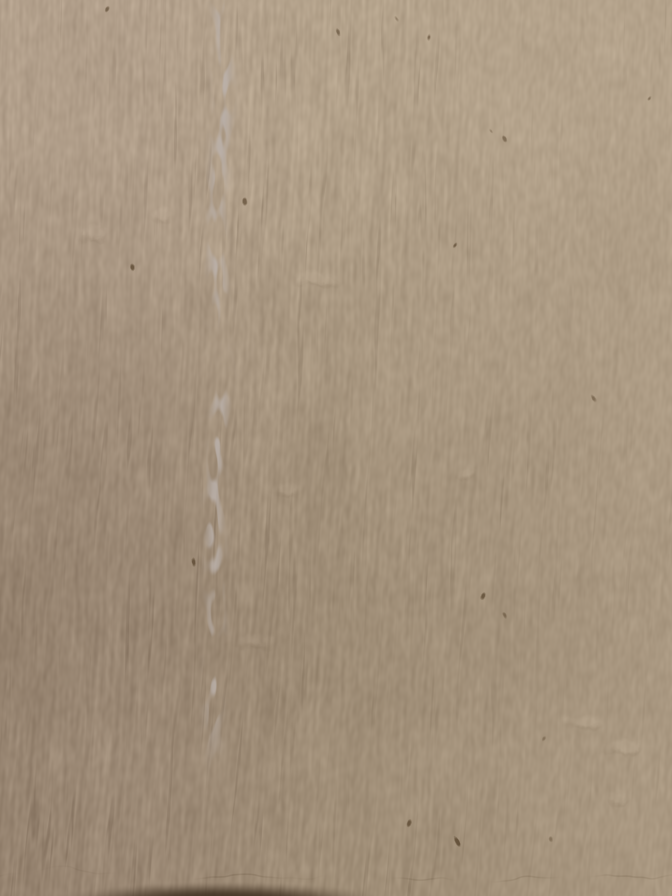
A Shadertoy shader for this texture:

```glsl
#define DARK_CLAY vec3(0.550, 0.480, 0.393)
#define PALE_CLAY vec3(0.735, 0.667, 0.575)
#define CHALK vec3(0.735, 0.700, 0.680)
#define SPECK vec3(0.340, 0.265, 0.175)
#define SHADOW vec3(0.240, 0.180, 0.120)
#define STREAK_FREQ 120.0
#define STREAK_DEPTH 0.120
#define LEAN 0.030
#define GRAIN 0.030
#define SPECK_COUNT 18
#define CHIP_COUNT 9

vec2 hash2(vec2 p) {
    vec3 q = fract(p.xyx * vec3(0.1031, 0.1030, 0.0973));
    q += dot(q, q.yzx + 33.33);
    return fract((q.xx + q.yz) * q.zy);
}

float cornerSlope(vec2 cell, vec2 offset) {
    float angle = 6.2832 * hash2(cell + 60.0).x;
    return dot(vec2(cos(angle), sin(angle)), offset);
}

float gradientNoise(vec2 p) {
    vec2 i = floor(p), f = p - i;
    vec2 u = f * f * f * (f * (f * 6.0 - 15.0) + 10.0);
    vec2 e = vec2(1.0, 0.0);
    float low = mix(cornerSlope(i, f), cornerSlope(i + e, f - e), u.x);
    float high = mix(cornerSlope(i + e.yx, f - e.yx), cornerSlope(i + 1.0, f - 1.0), u.x);
    return mix(low, high, u.y);
}

float fbm(vec2 p) {
    float sum = 0.0, gain = 1.0;
    for (int i = 0; i < 4; i++) {
        sum += gain * gradientNoise(p);
        p = p * 2.03 + 17.3;
        gain *= 0.5;
    }
    return sum;
}

// Fine brush lines, stretched along y
float brushLines(vec2 p) {
    float fine = gradientNoise(vec2(p.x * STREAK_FREQ, p.y * 7.0));
    float finer = gradientNoise(vec2(p.x * STREAK_FREQ * 1.7 + 31.0, p.y * 16.0));
    float broad = gradientNoise(vec2(p.x * STREAK_FREQ * 0.35, p.y * 3.0 + 9.0));
    float grooves = smoothstep(0.1, 0.45, fine) * smoothstep(-0.2, 0.3, finer);
    return 0.25 * fine + 0.45 * finer + 0.15 * broad - 0.7 * grooves + 0.07;
}

// Uneven illumination: bright top and right, dim lower left
float lighting(vec2 uv) {
    float lower = mix(0.14, 0.60, uv.x);
    float upper = mix(0.76, 0.84, uv.x);
    return mix(lower, upper, smoothstep(0.25, 1.0, uv.y));
}

// Ragged blob: 1 inside, 0 outside
float blob(vec2 d, vec2 radius, float ragged, float soft) {
    float r = length(d / radius) + ragged;
    return 1.0 - smoothstep(-soft, soft, (r - 1.0) * min(radius.x, radius.y));
}

void mainImage(out vec4 fragColor, in vec2 fragCoord) {
    vec2 uv = fragCoord / iResolution.xy;
    vec2 p = fragCoord / iResolution.y;
    float aspect = iResolution.x / iResolution.y;
    float soft = max(0.0012, 1.0 / iResolution.y);

    // Strokes lean slightly, more so toward the foot
    float lean = LEAN * (p.y + 0.8 * (1.0 - p.y) * (p.y - 1.0));
    vec2 brushed = p - vec2(lean, 0.0);
    brushed.x += 0.004 * gradientNoise(p * vec2(3.0, 4.0));

    // Painted ground with soft mottling
    float mottle = fbm(p * 5.0 + 3.0);
    float tone = lighting(uv) + 0.08 * mottle + 0.07 * fbm(p * vec2(34.0, 22.0));
    vec3 col = mix(DARK_CLAY, PALE_CLAY, tone);
    col += vec3(0.003, -0.001, 0.010) * (1.0 - smoothstep(0.15, 0.55, uv.x));

    // Brush lines, fading to the smoother right side
    float wear = mix(1.0, 0.38, smoothstep(0.5, 0.9, uv.x));
    wear *= 0.9 + 0.6 * gradientNoise(p * 6.0 + 40.0);
    col += STREAK_DEPTH * wear * brushLines(brushed) * vec3(1.0, 1.0, 0.95);

    // Surface grain, drawn out along the strokes
    col += GRAIN * gradientNoise(brushed * vec2(215.0, 80.0));
    col += 0.6 * GRAIN * gradientNoise(brushed * vec2(110.0, 55.0) + 7.0);

    // Broken chalky scrape
    float scrapeX = 0.315 * aspect + 0.012 * gradientNoise(vec2(p.y * 6.0, 2.0)) + 0.012 * p.y;
    float scrape = exp(-pow((p.x - scrapeX) / 0.009, 2.0));
    scrape *= smoothstep(0.0, 0.35, gradientNoise(p * vec2(105.0, 32.0)) + 0.5 * gradientNoise(p * 9.0));
    scrape *= smoothstep(0.12, 0.25, uv.y);
    col = mix(col, CHALK, 0.8 * scrape);

    // Pale raised chips with a shaded lower edge
    float ragged = 0.8 * fbm(p * 55.0);
    for (int i = 0; i < CHIP_COUNT; i++) {
        vec2 seed = vec2(float(i), 71.0);
        vec2 d = p - hash2(seed) * vec2(aspect, 0.85);
        vec2 radius = mix(vec2(0.006, 0.004), vec2(0.022, 0.012), hash2(seed + 5.0));
        float chip = blob(d, radius, ragged, 0.003);
        float edge = blob(d + vec2(0.0, 0.003), radius, ragged, 0.003) * (1.0 - chip);
        col += 0.028 * chip - 0.035 * edge;
    }

    // Scattered dark specks
    for (int i = 0; i < SPECK_COUNT; i++) {
        vec2 seed = vec2(float(i), 13.0);
        vec2 shape = hash2(seed + 29.0);
        vec2 d = p - hash2(seed) * vec2(aspect, 1.0);
        d.x += (shape.x - 0.5) * d.y;
        vec2 radius = vec2(0.0014, 0.0018) + vec2(0.0012, 0.0035) * shape.x * shape.y;
        col = mix(col, SPECK, mix(0.3, 0.8, shape.y) * blob(d, radius, ragged, soft));
    }

    // Hairline crack near the foot
    float crackY = 0.022 + 0.018 * fbm(vec2(p.x * 7.0, 5.0));
    float crack = 1.0 - smoothstep(0.0, 1.5 * soft, abs(p.y - crackY));
    col -= 0.05 * crack * smoothstep(-0.1, 0.2, gradientNoise(vec2(p.x * 9.0, 8.0)));

    // Shadow rising from the bottom edge
    float shade = length((p - vec2(0.33 * aspect, -0.006)) / vec2(0.17, 0.020));
    col = mix(col, SHADOW, 0.85 * (1.0 - smoothstep(0.3, 1.15, shade)));

    fragColor = vec4(clamp(col, 0.0, 1.0), 1.0);
}
```
